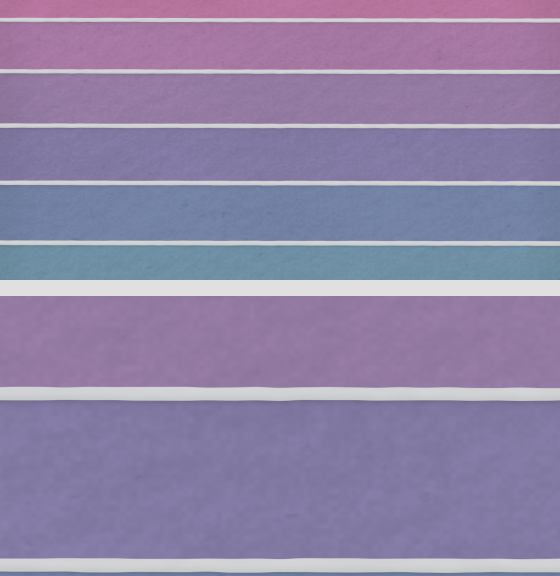
Top: the whole. Bottom: its middle third, enlarged.
Give the GLSL for this background, as a Shadertoy shader.

```glsl
// Painted plaster wall: six flat bands from teal to pink, split by pale raised strips.

const int STRIPS = 5;
const vec3 STRIP_COLOR = vec3(0.815, 0.82, 0.825);
const vec3 BAND_COLORS[6] = vec3[6](
    vec3(0.435, 0.565, 0.645),
    vec3(0.45, 0.51, 0.645),
    vec3(0.51, 0.475, 0.64),
    vec3(0.58, 0.48, 0.64),
    vec3(0.65, 0.47, 0.64),
    vec3(0.715, 0.46, 0.62));

float hash(vec2 p) {
    return fract(sin(dot(p, vec2(127.1, 311.7))) * 43758.5453);
}

float noise(vec2 p) {
    vec2 i = floor(p);
    vec2 f = fract(p);
    f = f * f * (3.0 - 2.0 * f);
    float low = mix(hash(i), hash(i + vec2(1.0, 0.0)), f.x);
    float high = mix(hash(i + vec2(0.0, 1.0)), hash(i + vec2(1.0, 1.0)), f.x);
    return mix(low, high, f.y);
}

float fbm(vec2 p) {
    float sum = 0.0;
    float amplitude = 0.5;
    for (int i = 0; i < 4; i++) {
        sum += amplitude * noise(p);
        p = p * 2.03 + 17.3;
        amplitude *= 0.5;
    }
    return sum;
}

// Strip heights: the gaps shrink slightly towards the top.
float stripHeight(float i) {
    return 0.1315 + 0.2195 * i - 0.0051 * i * i;
}

// Plaster brightness: broad stains, side-lit relief and fine grain.
float plaster(vec2 p) {
    vec2 q = p * vec2(24.0, 32.0);
    float stains = fbm(p * vec2(3.0, 5.0)) - 0.47;
    float relief = fbm(q) - fbm(q + vec2(0.12, -0.2));
    float grain = noise(p * 150.0) - 0.5;
    float pits = smoothstep(0.68, 0.85, fbm(p * vec2(30.0, 42.0) + 5.0));
    return 1.0 + 0.05 * stains + 0.13 * relief + 0.035 * grain - 0.07 * pits;
}

void mainImage(out vec4 fragColor, in vec2 fragCoord) {
    vec2 p = fragCoord / iResolution.y;
    float pixel = 1.0 / iResolution.y;

    // Find the band, the strip cover and the signed offset to the nearest strip.
    float y = p.y + 0.0012 * (p.x - 1.0);
    int band = 0;
    float offset = 1.0;
    float halfWidth = 0.008;
    for (int i = 0; i < STRIPS; i++) {
        float d = y - stripHeight(float(i));
        if (d > 0.0) band++;
        if (abs(d) < abs(offset)) {
            offset = d;
            halfWidth = 0.0084 - 0.0003 * float(i);
        }
    }
    offset += 0.0012 * (noise(vec2(p.x * 35.0, float(band) * 9.0)) - 0.5);

    // Plaster with a thin shadow under each strip.
    vec3 color = BAND_COLORS[band] * plaster(p);
    float below = -offset - halfWidth;
    color *= 1.0 - 0.14 * step(offset, 0.0) * exp(-max(below, 0.0) / 0.004);
    color *= 1.0 - 0.04 * smoothstep(0.85, 1.0, abs(p.x * iResolution.y / iResolution.x * 2.0 - 1.0));

    // Pale strip, a little greyer at its lower edge.
    float shade = 0.96 + 0.05 * smoothstep(-halfWidth, 0.3 * halfWidth, offset);
    shade += 0.02 * (noise(p * vec2(40.0, 90.0)) - 0.5);
    float cover = 1.0 - smoothstep(-0.75 * pixel, 0.75 * pixel, abs(offset) - halfWidth);
    color = mix(color, STRIP_COLOR * shade, cover);

    fragColor = vec4(color, 1.0);
}
```
